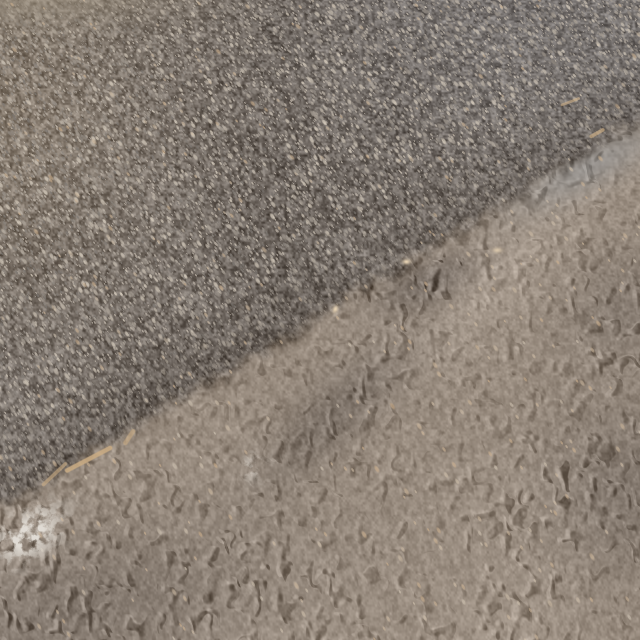
Give the GLSL for this texture, as a WebGL 2 fragment shader.

```glsl
#version 300 es
precision highp float;
uniform vec2 u_resolution;
out vec4 fragColor;

float hash(vec2 p) {
  return fract(sin(dot(p, vec2(127.1, 311.7))) * 43758.55);
}

float noise(vec2 p) {
  vec2 i = floor(p), f = fract(p);
  f = f * f * (3.0 - 2.0 * f);
  return mix(mix(hash(i), hash(i + vec2(1, 0)), f.x),
             mix(hash(i + vec2(0, 1)), hash(i + vec2(1, 1)), f.x), f.y);
}

float fbm(vec2 p) {
  float sum = 0.0, amp = 0.5;
  for (int i = 0; i < 4; i++) {
    sum += amp * noise(p);
    p = mat2(1.6, 1.2, -1.2, 1.6) * p + 7.3;
    amp *= 0.5;
  }
  return sum / 0.94;
}

// Soft elliptical patch, turned by an angle
float patchAt(vec2 p, vec2 centre, vec2 radius, float angle) {
  vec2 d = p - centre;
  float c = cos(angle), s = sin(angle);
  d = vec2(c * d.x + s * d.y, c * d.y - s * d.x) / radius;
  return exp(-dot(d, d));
}

float strand(vec2 p, vec2 a, vec2 b, float width) {
  vec2 d = b - a;
  float t = clamp(dot(p - a, d) / dot(d, d), 0.0, 1.0);
  return 1.0 - smoothstep(width * 0.4, width, length(p - a - d * t));
}

// Scattered stones: x = coverage, y = random tone
vec2 stones(vec2 p, float density) {
  vec2 cell = floor(p), best = vec2(0);
  for (int y = -1; y <= 1; y++)
    for (int x = -1; x <= 1; x++) {
      vec2 id = cell + vec2(x, y);
      vec2 d = p - id - vec2(hash(id), hash(id + 19.1));
      d.x += 0.35 * d.y;
      float size = mix(0.25, 0.6, hash(id + 41.3));
      float cover = 1.0 - smoothstep(size * 0.3, size, length(d * vec2(1.15, 0.8)));
      cover *= step(hash(id + 67.9), density);
      if (cover > best.x) best = vec2(cover, hash(id + 3.7));
    }
  return best;
}

void main() {
  vec2 uv = gl_FragCoord.xy / u_resolution;
  vec2 ground = vec2(uv.x + 0.12 * uv.y, uv.y * (1.0 + 0.25 * uv.y));

  // Ragged seam between coarse and worn asphalt
  float seam = uv.y - (0.205 + 0.58 * uv.x + 0.03 * uv.x * uv.x);
  seam += 0.018 * (fbm(uv * 16.0) - 0.5) + 0.016 * (noise(uv * 70.0) - 0.5);
  float coarse = smoothstep(-0.014, 0.022, seam);
  float cloud = fbm(uv * 5.0 + 2.0) - 0.5;
  float fine = noise(ground * vec2(190, 120)) - 0.5;
  float grit = noise(ground * vec2(330, 240) + 9.0) - 0.5;

  // Worn side: warm dust, darker hollows and dense upright dents
  vec3 worn = vec3(0.61, 0.56, 0.51) + 0.06 * cloud + 0.10 * fine + 0.07 * grit;
  float hollow = patchAt(uv, vec2(0.67, 0.56), vec2(0.09, 0.035), 0.4)
    + 0.75 * patchAt(uv, vec2(0.53, 0.36), vec2(0.16, 0.05), 0.75)
    + 0.6 * patchAt(uv, vec2(0.98, 0.52), vec2(0.10, 0.09), 0.4)
    + 0.7 * patchAt(uv, vec2(0.98, 0.24), vec2(0.13, 0.14), 0.0)
    + 0.7 * patchAt(uv, vec2(0.1, 0.04), vec2(0.35, 0.13), 0.2);
  worn -= vec3(0.13, 0.12, 0.105) * hollow;
  worn += 0.05 * patchAt(uv, vec2(0.78, 0.56), vec2(0.2, 0.05), 0.8);
  worn = mix(worn, vec3(0.59, 0.58, 0.57) + 0.08 * fine,
    0.8 * patchAt(uv, vec2(0.92, 0.74), vec2(0.13, 0.035), 0.5));
  vec2 dentPos = ground * vec2(120, 68) + 1.8 * (noise(uv * 55.0) - 0.5);
  float dent = smoothstep(0.58, 0.92, noise(dentPos));
  float lip = smoothstep(0.55, 0.92, noise(dentPos + vec2(0.8, -0.3)));
  float rough = 0.6 + 0.5 * smoothstep(-0.1, 0.2, cloud) + 0.4 * hollow;
  worn += rough * (0.08 * lip - 0.17 * dent);

  // Coarse side: dark binder filled with pale stones of two sizes
  vec3 tarmac = vec3(0.445, 0.415, 0.39) + 0.10 * cloud + 0.23 * fine + 0.17 * grit;
  tarmac += vec3(0.08, 0.065, 0.04) * patchAt(uv, vec2(0.0, 0.82), vec2(0.25, 0.3), 0.0);
  tarmac += vec3(0.0, 0.012, 0.028) * smoothstep(0.3, 0.8, uv.x) * smoothstep(0.6, 1.0, uv.y);
  tarmac -= 0.04 * patchAt(uv, vec2(0.62, 0.72), vec2(0.22, 0.07), 0.45);
  vec2 small = stones(ground * vec2(165, 125), 0.6);
  vec2 large = stones(ground * vec2(105, 80) + 31.0, 0.4);
  float nearSeam = 1.0 - smoothstep(0.0, 0.16, seam);
  float bare = 1.0 - 0.45 * nearSeam;
  tarmac = mix(tarmac, mix(vec3(0.47, 0.45, 0.43), vec3(0.78, 0.74, 0.69), small.y), 0.75 * small.x * bare);
  tarmac = mix(tarmac, mix(vec3(0.54, 0.51, 0.48), vec3(0.85, 0.81, 0.75), large.y), 0.75 * large.x * bare);
  tarmac -= 0.035 * nearSeam;
  tarmac = mix(tarmac, vec3(0.60, 0.555, 0.49) + 0.12 * fine,
    0.8 * patchAt(uv, vec2(0.06, 1.02), vec2(0.22, 0.06), 0.0));

  // Join the sides, with a broken shadow along the seam
  vec3 color = mix(worn, tarmac, coarse);
  color -= 0.11 * exp(-pow(seam / 0.014, 2.0)) * smoothstep(0.35, 0.7, noise(uv * 45.0));

  // Sparse small chips
  vec2 chips = stones(ground * vec2(110, 88) + 80.0, 0.06);
  color = mix(color, mix(vec3(0.80, 0.68, 0.54), vec3(0.82, 0.78, 0.72), chips.y), 0.6 * chips.x);

  // Chalky marks, lone pebbles and dry straw
  float chalk = patchAt(uv, vec2(0.045, 0.165), vec2(0.06, 0.035), 0.6)
    + 0.5 * patchAt(uv, vec2(0.395, 0.27), vec2(0.022, 0.022), 0.0);
  color = mix(color, vec3(0.88, 0.86, 0.83), min(chalk * 1.2, 1.0) * smoothstep(0.42, 0.68, fbm(uv * 75.0)));
  float pebble = patchAt(uv, vec2(0.524, 0.517), vec2(0.004, 0.006), -0.4)
    + patchAt(uv, vec2(0.635, 0.591), vec2(0.006, 0.004), 0.0)
    + 0.8 * patchAt(uv, vec2(0.777, 0.609), vec2(0.007, 0.004), 0.0);
  color = mix(color, vec3(0.90, 0.82, 0.70), min(pebble, 1.0));
  float straw = strand(uv, vec2(0.105, 0.265), vec2(0.172, 0.300), 0.005)
    + 0.7 * strand(uv, vec2(0.068, 0.243), vec2(0.102, 0.275), 0.004)
    + 0.7 * strand(uv, vec2(0.196, 0.308), vec2(0.208, 0.326), 0.005)
    + 0.7 * strand(uv, vec2(0.878, 0.836), vec2(0.904, 0.846), 0.003)
    + 0.8 * strand(uv, vec2(0.924, 0.787), vec2(0.942, 0.797), 0.004);
  color = mix(color, vec3(0.80, 0.68, 0.52), min(straw, 1.0) * 0.85);
  fragColor = vec4(clamp(color, 0.0, 1.0), 1.0);
}
```
